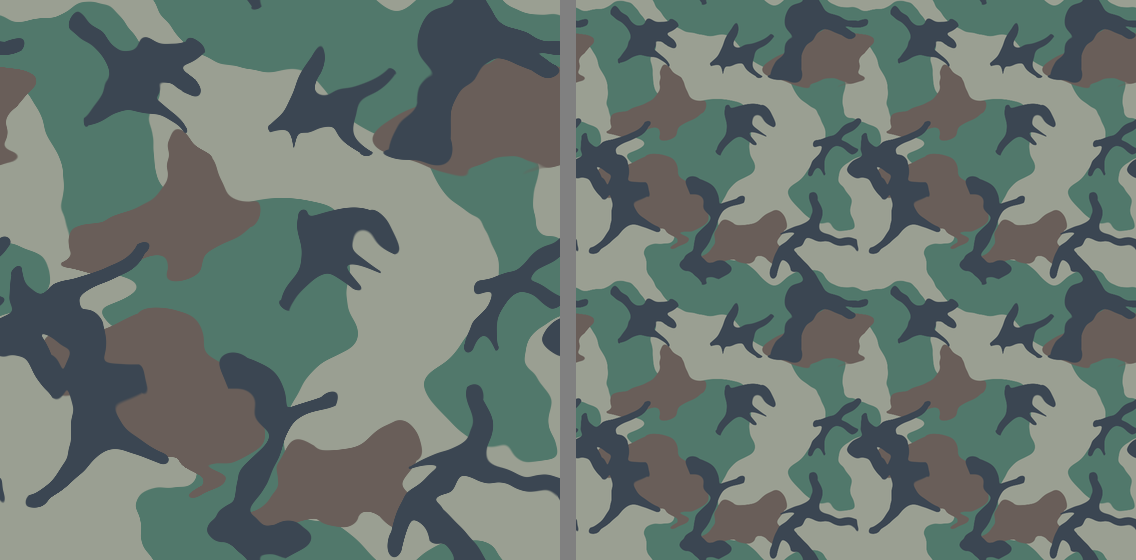
Left, the tile; right, the same tile 2 across and 2 down.
Write a WebGL 1 fragment shader that draws this pattern.

```glsl
precision highp float;
uniform vec2 u_resolution;

#define KHAKI vec3(0.605, 0.625, 0.572)
#define GREEN vec3(0.318, 0.470, 0.418)
#define BROWN vec3(0.410, 0.370, 0.350)
#define NAVY vec3(0.232, 0.274, 0.320)
#define NAVY_CELLS 3.0
#define BROWN_CELLS 2.0
#define GREEN_LEVEL 0.15
#define WARP 0.055
#define FRINGE 0.1
#define FILLET 0.022
#define EDGE 0.0011
#define SEED 19.0

const float TAU = 6.2831853;

vec2 hash22(vec2 p) {
  vec3 q = fract(p.xyx * vec3(0.1031, 0.1030, 0.0973));
  q += dot(q, q.yzx + 33.33);
  return fract((q.xx + q.yz) * q.zy);
}

// Two-channel value noise that wraps over the unit square
vec2 tileNoise(vec2 uv, vec2 period, float seed) {
  vec2 g = uv * period, c = floor(g), f = g - c;
  f = f * f * f * (f * (f * 6.0 - 15.0) + 10.0);
  vec2 lo = mod(c, period) + seed, hi = mod(c + 1.0, period) + seed;
  return mix(mix(hash22(lo), hash22(vec2(hi.x, lo.y)), f.x),
             mix(hash22(vec2(lo.x, hi.y)), hash22(hi), f.x), f.y);
}

vec2 direction(float angle) {
  return vec2(cos(angle), sin(angle));
}

// Tapered limb from the origin that curls sideways: outward normal and distance
vec3 limb(vec2 p, vec2 arm, float curl, float rootRadius, float tipRadius) {
  float h = clamp(dot(p, arm) / dot(arm, arm), 0.0, 1.0);
  vec2 offset = p - h * arm - vec2(-arm.y, arm.x) * curl * h * h;
  float len = max(length(offset), 1e-5);
  return vec3(offset / len, len - mix(rootRadius, tipRadius, h));
}

// Branched blots, one per jittered cell: two spine halves and three side limbs
float splotches(vec2 uv, float cells, float reach, float girth, vec2 tilt, float seed) {
  vec2 g = uv * cells, home = floor(g);
  vec3 sum = vec3(0.0, 0.0, 1e-30);
  for (float j = -1.0; j <= 1.0; j++) {
    for (float i = -1.0; i <= 1.0; i++) {
      vec2 cell = home + vec2(i, j);
      vec2 id = mod(cell, cells) + seed;
      vec2 rnd = hash22(id);
      float size = mix(0.75, 1.22, rnd.x);
      float angle = mix(tilt.x, tilt.y, rnd.y);
      vec2 local = (g - cell - mix(vec2(0.25), vec2(0.75), hash22(id + 7.0))) / size;
      for (float k = 0.0; k < 5.0; k++) {
        vec2 r = hash22(id + 11.0 * k + 23.0), s = hash22(id + 13.0 * k + 101.0);
        float side = mod(k, 2.0) * 2.0 - 1.0;
        vec2 root = vec2(0.0);
        vec2 arm = direction(angle) * side * reach * mix(0.8, 1.2, r.x);
        float radius = girth;
        if (k > 1.5) {
          root = direction(angle) * reach * (r.y * 1.6 - 0.8);
          arm = direction(angle + side * (1.57 + 1.4 * (r.x - 0.5))) * reach * mix(0.4, 0.95, s.x);
          radius *= 0.7;
        }
        vec3 part = limb(local - root, arm, 0.9 * (r.y - 0.5), radius, girth * mix(0.05, 1.0, s.y));
        sum += vec3(part.xy, 1.0) * exp(-part.z * size / FILLET);
      }
    }
  }
  // Dividing by the blended slope keeps the filleted corners crisp
  float slope = max(length(sum.xy / sum.z), 0.25);
  return -log(sum.z) * FILLET / (cells * slope);
}

// Signed distance to broad diagonal masses, from waves with whole repeats
float masses(vec2 uv, float seed) {
  float field = 0.0, power = 0.0;
  vec2 slope = vec2(0.0);
  for (float y = 0.0; y <= 4.0; y++) {
    for (float x = -4.0; x <= 4.0; x++) {
      if (y < 0.5 && x < 0.5) continue;
      vec2 k = vec2(x, y);
      float weight = length(k) * exp(-0.18 * dot(k, k) + 0.08 * x * y);
      float phase = TAU * (dot(k, uv) + hash22(k + seed).x);
      field += weight * cos(phase);
      slope -= weight * sin(phase) * TAU * k;
      power += 0.5 * weight * weight;
    }
  }
  float sigma = sqrt(power);
  return (GREEN_LEVEL - field / sigma) / max(length(slope) / sigma, 3.0);
}

float cover(float d) {
  float w = max(EDGE, 0.55 / min(u_resolution.x, u_resolution.y));
  return 1.0 - smoothstep(-w, w, d);
}

void main() {
  vec2 uv = gl_FragCoord.xy / u_resolution;

  // Organic wobble shared by all layers, with small nicks in some regions
  float ragged = smoothstep(0.3, 0.6, tileNoise(uv, vec2(3.0), SEED + 57.0).x);
  vec2 p = uv + 2.0 * WARP * (tileNoise(uv, vec2(5.0), SEED) - 0.5);
  p += 0.6 * WARP * (tileNoise(uv, vec2(13.0), SEED + 31.0) - 0.5);
  p += 0.22 * WARP * ragged * (tileNoise(uv, vec2(29.0), SEED + 37.0) - 0.5);

  // Sideways fingers on parts of the brown outline
  float finger = tileNoise(uv, vec2(5.0, 28.0), SEED + 71.0).x - 0.5;
  vec2 brownPoint = p + vec2(FRINGE * ragged * finger, 0.0);

  // Layers from bottom to top
  vec3 color = KHAKI;
  color = mix(color, GREEN, cover(masses(p, SEED + 5.0)));
  color = mix(color, BROWN, cover(splotches(brownPoint, BROWN_CELLS, 0.29, 0.138, vec2(-0.5, 0.5), SEED + 43.0)));
  color = mix(color, NAVY, cover(splotches(p, NAVY_CELLS, 0.41, 0.08, vec2(-0.3, 1.3), SEED + 89.0)));
  gl_FragColor = vec4(color, 1.0);
}
```
